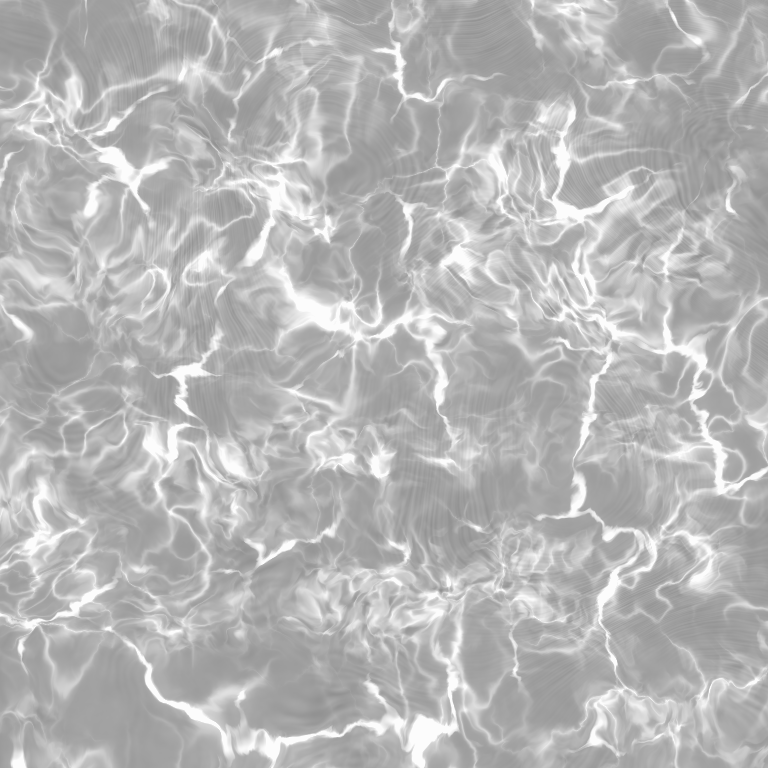
A WebGL 2 fragment shader for this texture:

```glsl
#version 300 es
precision highp float;
// Grey marbled surface with a web of bright veins, fine filaments and frothy patches.
uniform vec2 u_resolution;
out vec4 fragColor;

vec2 hash2(vec2 p) {
    vec3 h = fract(p.xyx * vec3(0.1031, 0.1030, 0.0973));
    h += dot(h, h.yzx + 33.33);
    return fract((h.xx + h.yz) * h.zy);
}

float cornerSlope(vec2 cell, vec2 offset, vec2 f) {
    return dot(hash2(cell + offset) * 2.0 - 1.0, f - offset);
}

// Gradient noise, roughly -0.7 to 0.7
float noise(vec2 p) {
    p += 40.0;
    vec2 i = floor(p), f = fract(p);
    vec2 u = f * f * f * (f * (f * 6.0 - 15.0) + 10.0);
    return mix(mix(cornerSlope(i, vec2(0, 0), f), cornerSlope(i, vec2(1, 0), f), u.x),
               mix(cornerSlope(i, vec2(0, 1), f), cornerSlope(i, vec2(1, 1), f), u.x), u.y);
}

float fbm(vec2 p) {
    float sum = 0.0, amp = 1.0;
    for (int i = 0; i < 4; i++) {
        sum += amp * noise(p);
        p = mat2(1.6, 1.2, -1.2, 1.6) * p + 7.3;
        amp *= 0.5;
    }
    return sum;
}

vec2 warp(vec2 p, float scale, float amount) {
    return p + amount * vec2(fbm(p * scale + 3.1), fbm(p * scale + 17.7));
}

// Bright line along the zero crossings of noise
float filament(vec2 p, float sharpness) {
    float n = noise(p) * sharpness;
    return 1.0 / ((1.0 + n * n) * (1.0 + n * n));
}

// Distance to the cell borders, rounded so that the junctions swell
float webDistance(vec2 p) {
    vec2 i = floor(p), f = fract(p), nearest = vec2(8.0);
    for (int y = -1; y <= 1; y++)
    for (int x = -1; x <= 1; x++) {
        vec2 o = vec2(x, y);
        vec2 r = o + hash2(i + o + 60.0) - f;
        if (dot(r, r) < dot(nearest, nearest)) nearest = r;
    }
    float sum = 1e-6;
    for (int y = -2; y <= 2; y++)
    for (int x = -2; x <= 2; x++) {
        vec2 o = vec2(x, y);
        vec2 r = o + hash2(i + o + 60.0) - f;
        vec2 across = r - nearest;
        if (dot(across, across) > 1e-5)
            sum += exp(-40.0 * dot(0.5 * (r + nearest), normalize(across)));
    }
    return max(-log(sum) / 40.0, 0.0);
}

void main() {
    vec2 p = gl_FragCoord.xy / min(u_resolution.x, u_resolution.y);
    vec2 soft = warp(p, 5.0, 0.06);
    vec2 rough = warp(warp(soft, 16.0, 0.02), 42.0, 0.009);

    // Cloudy base
    float grey = 0.614 + 0.035 * fbm(soft * 5.0) + 0.022 * fbm(p * 30.0);

    // Faint ripples whose direction drifts
    float angle = 0.9 + 2.5 * noise(p * 2.0 + 5.0);
    vec2 along = vec2(cos(angle), sin(angle));
    vec2 ripple = vec2(dot(soft, along) * 20.0, dot(soft, vec2(-along.y, along.x)) * 95.0);
    grey += 0.1 * noise(ripple) * smoothstep(-0.3, 0.4, noise(p * 6.0 + 9.0));

    // Frothy patches, denser through the middle and upper part
    float middle = exp(-5.0 * dot(p - vec2(0.52, 0.57), p - vec2(0.52, 0.57)));
    float patches = smoothstep(-0.05, 0.75, fbm(rough * 7.0 + 21.0) + 0.3 * middle);
    float froth = 0.5 * filament(rough * 26.0, 6.0) + 0.5 * filament(rough * 48.0 + 4.0, 5.0);
    grey += patches * (0.34 * froth + 0.2 * noise(rough * 64.0 + 8.0));
    grey += 0.5 * middle * smoothstep(0.22, 0.65, fbm(rough * 9.0 + 33.0)) * (0.4 + froth);

    // Thin filaments at three scales
    for (int k = 0; k < 3; k++) {
        float scale = 5.0 * exp2(float(k));
        vec2 shift = vec2(11.0, 5.0) * float(k + 1);
        float presence = smoothstep(0.0, 0.5, noise(p * 6.0 + shift) + 0.1);
        vec2 path = mix(soft, rough, 0.5) * scale + shift;
        grey += 0.24 * presence * filament(path, 44.0 / (1.0 + float(k)));
    }

    // Main vein web: uneven, broken cores with a soft halo
    float web = webDistance(rough * 5.6 + 2.0);
    float breaks = noise(p * 7.0 + 50.0) + 0.5 * noise(p * 24.0) + 0.3 * noise(p * 60.0);
    float strength = smoothstep(-0.25, 0.5, breaks);
    float width = 0.02 + 0.04 * strength * strength;
    float core = 1.0 - smoothstep(0.1 * width, width, web);
    grey += strength * (0.42 * core + 0.09 * exp(-14.0 * web));

    // Fainter second web of finer cells
    float fine = webDistance(warp(rough, 9.0, 0.04) * 9.0 + 14.0);
    float faint = smoothstep(0.0, 0.5, noise(p * 6.0 + 71.0) + 0.1);
    grey += 0.22 * faint * exp(-fine * 34.0);

    fragColor = vec4(vec3(clamp(grey, 0.55, 0.99)), 1.0);
}
```
